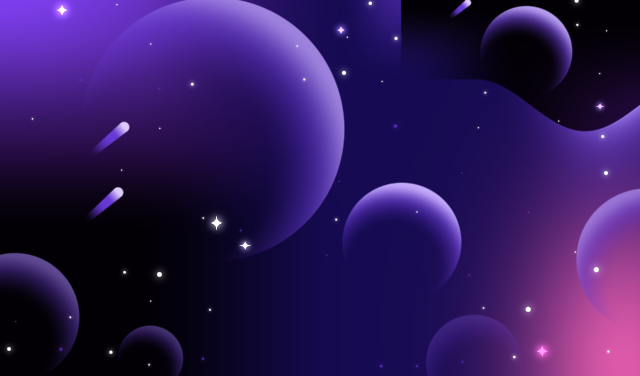
Write a Shadertoy shader that draws this background.

```glsl
const vec3 BLACK = vec3(0.008, 0.0, 0.02);
const vec3 NAVY = vec3(0.085, 0.04, 0.32);
const vec3 PLUM = vec3(0.14, 0.04, 0.25);
const vec3 VIOLET = vec3(0.40, 0.22, 0.83);
const vec3 LAVENDER = vec3(0.76, 0.66, 0.98);
const vec3 PINK = vec3(0.86, 0.35, 0.66);

float hash(vec2 p) {
    return fract(sin(dot(p, vec2(127.1, 311.7))) * 43758.5453);
}

float fill(float d, float px) {
    return 1.0 - smoothstep(-px, px, d);
}

vec3 sky(vec2 p) {
    // Violet to black on the left, navy in the middle
    vec3 left = mix(BLACK, PLUM, smoothstep(0.38, 0.65, p.y));
    float corner = smoothstep(0.52, 1.05, p.y) * (1.0 - 0.65 * smoothstep(0.0, 0.9, p.x));
    left = mix(left, vec3(0.50, 0.25, 0.95), corner);
    vec3 col = mix(left, NAVY, smoothstep(0.35, 0.95, p.x));

    // Pink haze in the lower right
    float d = length((p - vec2(1.66, 0.03)) * vec2(1.6, 1.0));
    return mix(col, PINK, exp(-d * d / 0.2));
}

// Dark sphere whose lit crescent melts into the sky
vec3 planet(vec3 col, vec2 p, vec2 center, float radius, vec2 light, float strength, float px) {
    vec2 q = (p - center) / radius;
    vec2 dir = normalize(light);
    float shade = smoothstep(0.72, 1.42, length(q + 0.45 * dir));
    float rim = pow(shade, 4.0);
    float mask = fill((length(q) - 1.0) * radius, px);
    vec3 lit = mix(VIOLET, LAVENDER, rim * strength);
    return mix(col, lit, shade * strength * mask);
}

// Night region bounded by a rolling wave, with light below its edge
vec3 nightWave(vec3 col, vec2 p, float px) {
    const float SIDE = 1.067;
    float edge = 0.72 + 0.069 * cos(max(p.x - 1.267, 0.0) * 10.87);
    float above = p.y - edge;

    float sideGlow = smoothstep(0.9, SIDE, p.x) * smoothstep(0.78, 1.05, p.y);
    col = mix(col, VIOLET, 0.55 * sideGlow);
    float waveGlow = smoothstep(1.3, 1.72, p.x) * exp(-9.0 * max(-above, 0.0));
    col = mix(col, mix(VIOLET, LAVENDER, waveGlow * waveGlow * 0.6), waveGlow);

    float fade = mix(smoothstep(0.0, 0.2, above), 1.0, smoothstep(1.07, 1.4, p.x));
    float mask = fill(SIDE - p.x, px) * fill(-above, px) * fade;
    float warmth = smoothstep(1.3, 1.75, p.x) * (1.0 - smoothstep(0.65, 0.95, p.y));
    return mix(col, mix(BLACK, PLUM, warmth), mask);
}

// Capsule that brightens from tail to head
vec3 comet(vec3 col, vec2 p, vec2 head, vec2 tail, float radius, float px) {
    vec2 axis = head - tail;
    float t = clamp(dot(p - tail, axis) / dot(axis, axis), 0.0, 1.0);
    float mask = fill(length(p - tail - axis * t) - radius * mix(0.6, 1.0, t), px);
    vec3 tint = mix(VIOLET, vec3(0.95, 0.9, 1.0), smoothstep(0.7, 1.1, t));
    return mix(col, tint, mask * smoothstep(0.0, 0.6, t));
}

// Four-pointed star with a soft halo
vec3 sparkle(vec2 p, vec2 center, float size, vec3 tint, float px) {
    vec2 q = abs(p - center) / size;
    float halo = 0.5 * exp(-3.5 * dot(q, q));
    float points = fill((sqrt(q.x) + sqrt(q.y) - 0.8) * size, px);
    return tint * (halo + 0.7 * points);
}

// One jittered dot in some of the grid cells
vec3 stars(vec3 col, vec2 p, float cell, float px) {
    vec2 id = floor(p / cell);
    float present = step(0.5, hash(id + 3.7));
    vec2 jitter = 0.2 + 0.6 * vec2(hash(id), hash(id + 17.3));
    float size = hash(id + 41.9);
    float radius = mix(0.0016, 0.0075, size * size * size);
    float d = length(p - (id + jitter) * cell);
    float violet = step(0.68, hash(id + 29.1));
    vec3 hue = mix(VIOLET, PINK, smoothstep(1.25, 1.5, p.x) * (1.0 - p.y));
    vec3 tint = mix(vec3(1.0), hue, violet);
    float halo = 0.2 * exp(-d * d / (radius * radius * 5.0));
    float light = max(fill(d - radius, px), halo);
    return mix(col, tint, light * present * mix(1.0, 0.7, violet));
}

void mainImage(out vec4 fragColor, in vec2 fragCoord) {
    vec2 p = fragCoord / iResolution.y;
    float px = 1.0 / iResolution.y;
    vec3 col = sky(p);

    // Large planet, then the night region and smaller planets
    col = planet(col, p, vec2(0.565, 0.656), 0.351, vec2(0.75, 0.7), 0.85, px);
    col = nightWave(col, p, px);
    col = planet(col, p, vec2(1.069, 0.356), 0.158, vec2(0.35, 1.0), 1.0, px);
    col = planet(col, p, vec2(1.400, 0.862), 0.122, vec2(0.5, 1.0), 0.95, px);
    col = planet(col, p, vec2(1.722, 0.310), 0.189, vec2(-0.6, 1.0), 0.75, px);
    col = planet(col, p, vec2(0.040, 0.156), 0.171, vec2(0.5, 1.0), 0.6, px);
    col = planet(col, p, vec2(0.400, 0.047), 0.087, vec2(0.6, 1.0), 0.45, px);
    col = planet(col, p, vec2(1.260, 0.036), 0.127, vec2(-0.4, 1.0), 0.28, px);

    // Comets
    col = comet(col, p, vec2(0.330, 0.662), vec2(0.240, 0.587), 0.014, px);
    col = comet(col, p, vec2(0.314, 0.488), vec2(0.228, 0.413), 0.014, px);
    col = comet(col, p, vec2(1.244, 0.993), vec2(1.194, 0.951), 0.009, px);

    // Stars and bright sparkles
    col = stars(col, p, 0.12, px);
    col += sparkle(p, vec2(0.165, 0.973), 0.032, LAVENDER, px);
    col += sparkle(p, vec2(0.907, 0.920), 0.024, LAVENDER, px);
    col += sparkle(p, vec2(0.576, 0.407), 0.034, vec3(0.95), px);
    col += sparkle(p, vec2(0.652, 0.347), 0.025, vec3(0.9), px);
    col += sparkle(p, vec2(1.442, 0.066), 0.032, PINK, px);
    col += sparkle(p, vec2(1.596, 0.717), 0.020, LAVENDER, px);

    fragColor = vec4(clamp(col, 0.0, 1.0), 1.0);
}
```
